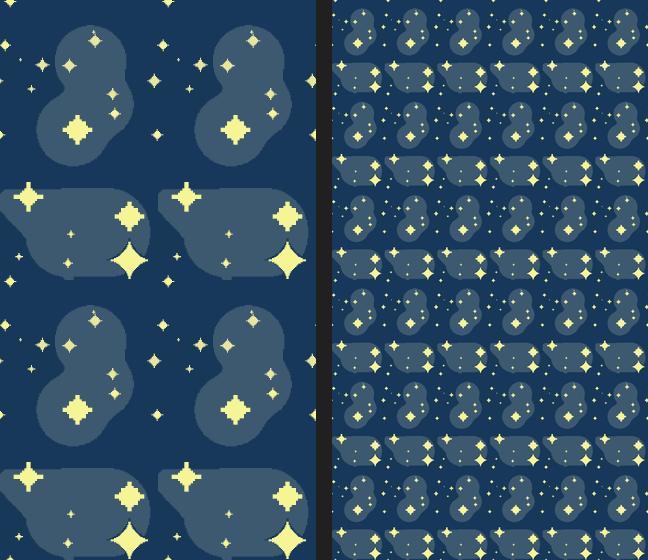
Left: one tile. Right: repeated 3 by 3.
Give the GLSL for this pattern, as a Shadertoy shader.

```glsl
// Tiling night sky: soft slate clouds and pixel-art yellow stars on navy.

const vec2 REPEATS = vec2(2.0);
const vec2 TILE = vec2(216.0, 384.0);   // tile units, y runs downwards
const float TAU = 6.2831853;
const int SAMPLES = 3;

const vec3 NAVY   = vec3(0.09, 0.22, 0.35);
const vec3 SLATE  = vec3(0.24, 0.35, 0.44);
const vec3 YELLOW = vec3(0.96, 0.96, 0.59);
const vec3 PALE   = vec3(0.90, 0.90, 0.61);

// Small stars: centre x, centre y, radius
const vec3 BRIGHT_STARS[7] = vec3[7](
    vec3(14, 2, 8.5), vec3(7, 62, 8), vec3(157, 156, 8), vec3(215, 185, 8),
    vec3(97, 321, 5), vec3(93, 361, 7), vec3(26, 352, 5));
const vec3 PALE_STARS[8] = vec3[8](
    vec3(28, 82, 2), vec3(58, 89, 9), vec3(95, 90, 10), vec3(130, 56, 10),
    vec3(128, 44, 2), vec3(43, 122, 5), vec3(154, 129, 8), vec3(211, 111, 10));

// Shortest offset from a centre on the wrapping tile
vec2 wrapOffset(vec2 p, vec2 centre) {
    vec2 d = p - centre;
    return d - TILE * round(d / TILE);
}

vec2 pixelate(vec2 p, float cell) {
    return (floor(p / cell) + 0.5) * cell;
}

float smoothUnion(float a, float b, float k) {
    float h = max(k - abs(a - b), 0.0) / k;
    return min(a, b) - 0.25 * h * h * k;
}

float circle(vec2 p, vec2 centre, float radius) {
    return length(p - centre) - radius;
}

float roundedBox(vec2 p, vec2 halfSize, float radius) {
    vec2 q = abs(p) - halfSize + radius;
    return length(max(q, 0.0)) + min(max(q.x, q.y), 0.0) - radius;
}

// Four-pointed star; a lower power gives more hollow sides
bool insideStar(vec2 d, float radius, float power) {
    vec2 q = pow(abs(d) / radius, vec2(power));
    return q.x + q.y <= 1.0;
}

bool smallStar(vec2 p, vec3 star) {
    vec2 d = round(wrapOffset(p, star.xy) / 1.5) * 1.5;
    return insideStar(d, star.z, 0.76);
}

bool insideCross(vec2 d, float reach, float halfWidth) {
    vec2 q = abs(d);
    return min(q.x, q.y) < halfWidth && max(q.x, q.y) < reach;
}

// Chunky star: round body with a cross through it
bool roundStar(vec2 p, vec2 centre) {
    vec2 d = pixelate(wrapOffset(p, centre), 2.9);
    return length(d) < 14.5 || insideCross(d, 20.0, 2.8);
}

// Chunky star: hollow-sided body with a cross through it
bool crossStar(vec2 p, vec2 centre) {
    vec2 d = pixelate(wrapOffset(p, centre), 2.9);
    return insideStar(d, 20.0, 0.76) || insideCross(d, 20.0, 2.8);
}

float upperCloud(vec2 p) {
    float head = circle(p, vec2(124, 84), 49.0);
    float side = circle(p, vec2(135, 143), 47.5);
    float base = circle(p, vec2(100, 178), 50.0);
    return smoothUnion(smoothUnion(head, side, 12.0), base, 12.0);
}

float lowerCloud(vec2 p) {
    float body = roundedBox(p - vec2(120, 319), vec2(85, 61), 58.0);
    float slope = dot(p - vec2(0, 289), vec2(-0.73, 0.685));
    float corner = dot(p - vec2(0, 266), vec2(-0.7, -0.7));
    float wing = max(max(max(-p.x, 259.0 - p.y), max(slope, corner)), p.x - 100.0);
    return min(body, wing);
}

vec3 sky(vec2 uv) {
    vec2 p = fract(vec2(uv.x, 1.0 - uv.y) * REPEATS) * TILE;
    vec2 q = pixelate(p, 1.5);
    vec2 big = pixelate(wrapOffset(p, vec2(177, 357)), 1.5);

    // Clouds, with a dark gap around the largest star
    bool gap = insideStar(big + vec2(0, 1), 33.0, 0.65);
    bool cloud = min(upperCloud(q), lowerCloud(q)) < 0.0 && !gap;
    vec3 colour = cloud ? SLATE : NAVY;
    colour.b += 0.006 * cos(TAU * 2.0 * (p.y - 30.0) / TILE.y);

    // Small stars
    for (int i = 0; i < PALE_STARS.length(); i++)
        if (smallStar(p, PALE_STARS[i])) colour = PALE;
    for (int i = 0; i < BRIGHT_STARS.length(); i++)
        if (smallStar(p, BRIGHT_STARS[i])) colour = YELLOW;

    // Large stars
    if (roundStar(p, vec2(106, 178)) || roundStar(p, vec2(177, 297)) ||
        crossStar(p, vec2(39, 270)) || insideStar(big, 29.0, 0.64)) colour = YELLOW;
    return colour;
}

void mainImage(out vec4 fragColor, in vec2 fragCoord) {
    // Average a grid of samples to smooth the edges
    vec3 sum = vec3(0.0);
    for (int i = 0; i < SAMPLES * SAMPLES; i++) {
        vec2 offset = (vec2(i % SAMPLES, i / SAMPLES) + 0.5) / float(SAMPLES) - 0.5;
        sum += sky((fragCoord + offset) / iResolution.xy);
    }
    fragColor = vec4(sum / float(SAMPLES * SAMPLES), 1.0);
}
```
